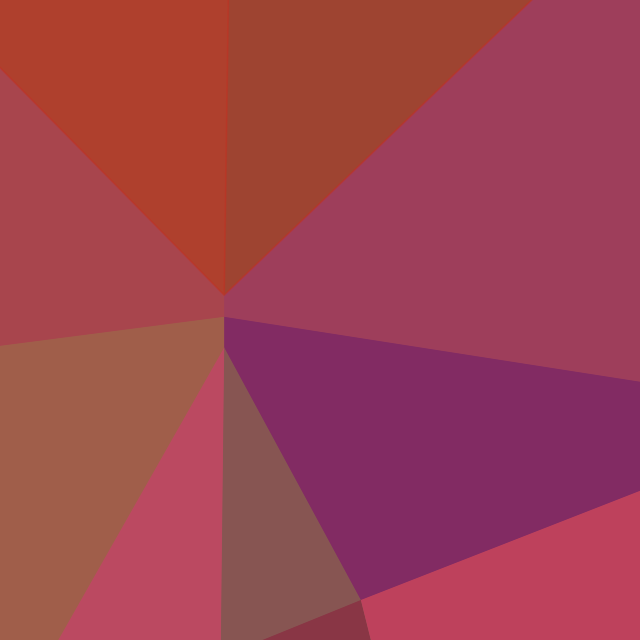
A three.js fragment shader for this background:

```glsl
// Flat coloured facets fanning out from a short vertical spine, with thin red seams.
#define SPINE_X 0.3503
#define EDGE_SOFTNESS 0.0009
#define SEAM_WIDTH 0.0026
#define SEAM_STRENGTH 0.6
#define UPPER_LEAN 0.0141
#define LOWER_LEAN 0.0114

varying vec2 vUv;

// Spine joints, from top to bottom, and the lower right corner joint
const vec2 TOP = vec2(SPINE_X, 0.539);
const vec2 MIDDLE = vec2(SPINE_X, 0.505);
const vec2 BOTTOM = vec2(SPINE_X, 0.457);
const vec2 CORNER = vec2(0.5638, 0.0625);

// Where the upper creases leave the canvas
const vec2 UPPER_LEFT = vec2(0.0, 0.8945);
const vec2 UPPER_RIGHT = vec2(0.8307, 1.0);
const vec2 UPPER_SPINE = vec2(0.3568, 1.0);

const vec3 VERMILION = vec3(0.686, 0.251, 0.176);
const vec3 RUSSET = vec3(0.620, 0.267, 0.192);
const vec3 ROSE = vec3(0.620, 0.243, 0.357);
const vec3 DUSTY_RED = vec3(0.659, 0.271, 0.302);
const vec3 TAN = vec3(0.627, 0.369, 0.290);
const vec3 PINK = vec3(0.733, 0.286, 0.380);
const vec3 TAUPE = vec3(0.530, 0.333, 0.322);
const vec3 PURPLE = vec3(0.510, 0.169, 0.388);
const vec3 CRIMSON = vec3(0.745, 0.255, 0.361);
const vec3 MAROON = vec3(0.537, 0.212, 0.270);
const vec3 SEAM_RED = vec3(0.750, 0.190, 0.130);

// Smooth mask of the half plane left of the direction a to b
float leftOf(vec2 p, vec2 a, vec2 b) {
  vec2 along = normalize(b - a);
  vec2 offset = p - a;
  float dist = along.x * offset.y - along.y * offset.x;
  return smoothstep(-EDGE_SOFTNESS, EDGE_SOFTNESS, dist);
}

// Thin line on the segment from a to b
float seam(vec2 p, vec2 a, vec2 b) {
  vec2 along = b - a;
  float t = clamp(dot(p - a, along) / dot(along, along), 0.0, 1.0);
  float dist = length(p - a - along * t);
  return SEAM_STRENGTH * (1.0 - smoothstep(0.0, SEAM_WIDTH, dist));
}

// Facets to the left of the spine
vec3 leftFan(vec2 p) {
  vec3 color = mix(DUSTY_RED, VERMILION, leftOf(p, UPPER_LEFT, TOP));
  color = mix(color, TAN, leftOf(p, MIDDLE, vec2(0.0, 0.4596)));
  return mix(color, PINK, leftOf(p, BOTTOM, vec2(0.0911, 0.0)));
}

// Facets to the right of the spine, with the corner pair on top
vec3 rightFan(vec2 p) {
  vec3 color = mix(ROSE, RUSSET, leftOf(p, TOP, UPPER_RIGHT));
  color = mix(color, PURPLE, leftOf(p, vec2(1.0, 0.4036), MIDDLE));
  color = mix(color, TAUPE, leftOf(p, CORNER, BOTTOM));
  float cornerSplit = leftOf(p, CORNER, vec2(0.5794, 0.0));
  float maroonMask = leftOf(p, CORNER, vec2(0.410, 0.0));
  float crimsonMask = leftOf(p, vec2(1.0, 0.2331), CORNER);
  color = mix(color, MAROON, maroonMask * (1.0 - cornerSplit));
  return mix(color, CRIMSON, crimsonMask * cornerSplit);
}

void main() {
  vec2 p = vUv;

  // The spine leans slightly beyond its end joints
  float spine = SPINE_X + UPPER_LEAN * max(p.y - TOP.y, 0.0)
              - LOWER_LEAN * max(BOTTOM.y - p.y, 0.0);
  float rightSide = smoothstep(-EDGE_SOFTNESS, EDGE_SOFTNESS, p.x - spine);
  vec3 color = mix(leftFan(p), rightFan(p), rightSide);

  // Red seams along the upper creases
  float seams = max(seam(p, TOP, UPPER_SPINE),
                    max(seam(p, TOP, UPPER_LEFT), seam(p, TOP, UPPER_RIGHT)));
  color = mix(color, SEAM_RED, seams);

  gl_FragColor = vec4(color, 1.0);
}
```
